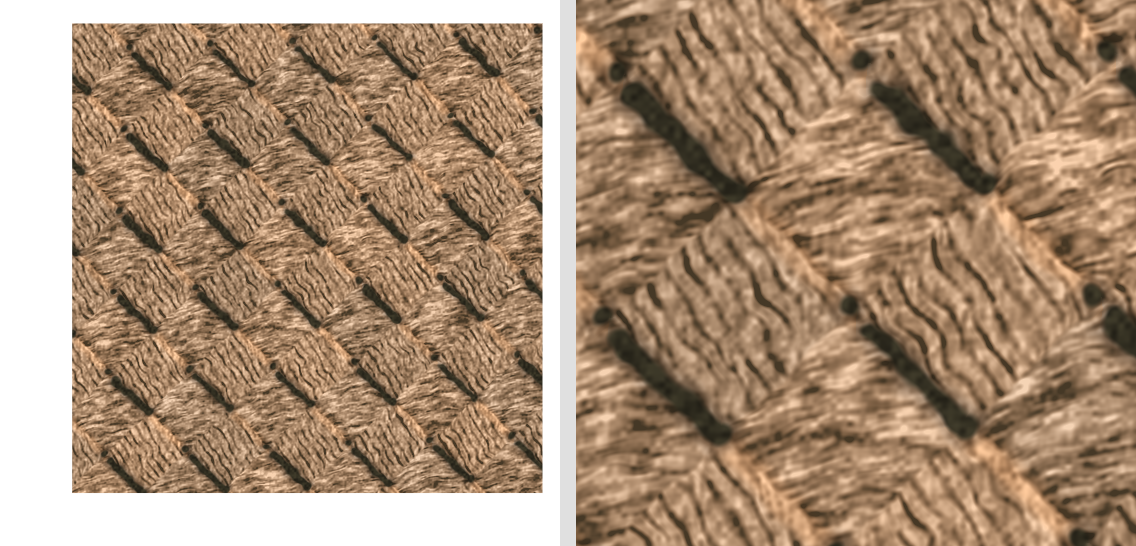
Left, the full canvas; right, a detail of the centre.
Reproduce this texture procedurally as a WebGL 2 fragment shader.

```glsl
#version 300 es
precision highp float;
// Basket weave of twisted straw: a square swatch on a white ground.
// A slanted lattice splits into two sets of diamonds, one of steep cords and
// one of flat fibres, with a dark gap and knot under each corded diamond.
uniform vec2 u_resolution;
out vec4 fragColor;

// Layout, in units of the canvas height
const float ASPECT = 1.024;
const vec2 SWATCH_MIN = vec2(0.132, 0.097);
const vec2 SWATCH_MAX = vec2(0.992, 0.957);
const mat2 LATTICE = mat2(0.1493, 0.0064, 0.0094, 0.1485); // steps across, up
const vec2 KNOT = vec2(0.5907, 0.5560);

// Weave, in units of one lattice step
const vec2 CORD_DIR = vec2(0.56, -0.83);
const float CORDS = 11.5;
const float GAP_WIDTH = 0.036;
const float KNOT_RADIUS = 0.045;
const float EDGE_SOFT = 0.022;
const float EDGE_WOBBLE = 0.035;
const float NOISE_WRAP = 256.0;

const vec3 GROUND = vec3(1.0);
const vec3 GAP = vec3(0.18, 0.17, 0.12);
const vec3 DEEP = vec3(0.27, 0.22, 0.15);
const vec3 DARK = vec3(0.45, 0.35, 0.25);
const vec3 BROWN = vec3(0.58, 0.46, 0.35);
const vec3 STRAW = vec3(0.70, 0.57, 0.45);
const vec3 LIGHT = vec3(0.83, 0.70, 0.58);
const vec3 WARM = vec3(1.07, 0.98, 0.88);

float hash(vec2 p) {
  vec3 q = fract(mod(p, NOISE_WRAP).xyx * vec3(0.1031, 0.1030, 0.0973));
  q += dot(q, q.yzx + 33.33);
  return fract((q.x + q.y) * q.z);
}

// Smooth value noise, centred on zero
float noise(vec2 p) {
  vec2 i = floor(p), f = fract(p);
  f = f * f * (3.0 - 2.0 * f);
  float low = mix(hash(i), hash(i + vec2(1, 0)), f.x);
  float high = mix(hash(i + vec2(0, 1)), hash(i + vec2(1, 1)), f.x);
  return mix(low, high, f.y) - 0.5;
}

float segmentDistance(vec2 p, vec2 a, vec2 b) {
  vec2 ab = b - a;
  return length(p - a - ab * clamp(dot(p - a, ab) / dot(ab, ab), 0.0, 1.0));
}

vec3 strawRamp(float tone) {
  float t = clamp(tone, 0.0, 1.25) * 4.0;
  vec3 c = mix(DEEP, DARK, clamp(t, 0.0, 1.0));
  c = mix(c, BROWN, clamp(t - 1.0, 0.0, 1.0));
  c = mix(c, STRAW, clamp(t - 2.0, 0.0, 1.0));
  return mix(c, LIGHT, max(t - 3.0, 0.0));
}

// Steep twisted cords, parted by broken dark grooves
float cordTone(vec2 d, vec2 id) {
  vec2 seed = id * vec2(17, 29);
  float along = dot(d, CORD_DIR);
  float across = dot(d, vec2(-CORD_DIR.y, CORD_DIR.x));
  across += 0.045 * noise(vec2(along * 8.0, across * 5.0) + seed);
  float k = across * CORDS + hash(id);
  float groove = 1.0 - smoothstep(0.0, 0.3, abs(k - round(k)));
  float depth = 0.6 + 0.9 * noise(vec2(along * 7.0, round(k) * 3.0) + seed);
  float twist = noise(vec2(along * 22.0 + k * 1.5, k * 2.5) + seed);
  float rim = smoothstep(0.37, 0.45, d.x + d.y);
  float tone = 0.76 + 0.65 * twist - 0.85 * groove * depth * (1.0 - 0.7 * rim);
  return tone + 0.08 * rim + 0.12 * (d.x + d.y);
}

// Flat fibres, bowed and rising slightly to the right
float fibreTone(vec2 d, vec2 id) {
  vec2 seed = id * vec2(23, 13) + 71.0;
  float height = d.y - 0.17 * d.x + 0.22 * d.x * d.x;
  height += 0.02 * noise(d * 9.0 + seed);
  float broad = noise(vec2(d.x * 7.0, height * 25.0) + seed);
  float fine = noise(vec2(d.x * 13.0, height * 46.0) + seed.yx);
  float patches = noise(d * vec2(4.0, 7.0) + seed);
  float shade = 1.0 - smoothstep(-0.5, -0.34, d.x + d.y);
  return 0.62 + 0.75 * broad + 0.8 * fine + 0.25 * patches
    + 0.16 * (d.y - d.x) - 0.2 * shade;
}

void main() {
  vec2 p = gl_FragCoord.xy / u_resolution * vec2(ASPECT, 1.0);
  vec2 g = inverse(LATTICE) * (p - KNOT);
  vec2 wobble = vec2(noise(g * 9.0), noise(g * 9.0 + 40.0));
  vec2 w = g + EDGE_WOBBLE * wobble - vec2(0.0, 0.5);

  // Two interlocking sets of diamonds
  vec2 cordId = round(w), fibreId = floor(w);
  vec2 cord = w - cordId, fibre = w - fibreId - 0.5;
  float inside = 0.5 - abs(cord.x) - abs(cord.y);
  float corded = smoothstep(-EDGE_SOFT, EDGE_SOFT, inside);
  float tone = mix(fibreTone(fibre, fibreId), cordTone(cord, cordId), corded);
  tone += 0.45 * noise(g * 41.0);

  // Warm tint differs per diamond and is strongest on the upper right rim
  float rim = smoothstep(0.36, 0.44, cord.x + cord.y)
    * (1.0 - smoothstep(0.5, 0.58, cord.x + cord.y));
  float warmth = mix(hash(fibreId + 90.0), hash(cordId + 50.0), corded);
  vec3 color = strawRamp(tone + 0.08 * (warmth - 0.5));
  color *= mix(vec3(1.0), WARM, 0.35 * warmth + 0.6 * rim);

  // Dark gap ending in a knot, with a smaller hole at its upper end
  vec2 gapId = round(w + 0.25);
  vec2 l = w + 0.25 - gapId + 0.012;
  float width = GAP_WIDTH * (0.8 + 0.5 * hash(gapId + 7.0) + 0.7 * noise(g * 14.0));
  float gap = segmentDistance(l, vec2(-0.19, 0.17), vec2(0.24, -0.24)) - width;
  gap = min(gap, length(l - vec2(0.25, -0.24)) - KNOT_RADIUS);
  gap = min(gap, length(l - vec2(-0.27, 0.27)) - 0.8 * KNOT_RADIUS);
  color *= 1.0 - 0.3 * (1.0 - smoothstep(0.0, 0.07, gap));
  vec3 gapColor = GAP * (1.0 + 0.7 * noise(g * 37.0));
  color = mix(color, gapColor, 0.95 * (1.0 - smoothstep(-0.012, 0.018, gap)));

  // White margin all round, so opposite canvas edges agree
  vec2 border = min(p - SWATCH_MIN, SWATCH_MAX - p);
  float swatch = clamp(min(border.x, border.y) * u_resolution.y + 0.5, 0.0, 1.0);
  fragColor = vec4(mix(GROUND, color, swatch), 1.0);
}
```
